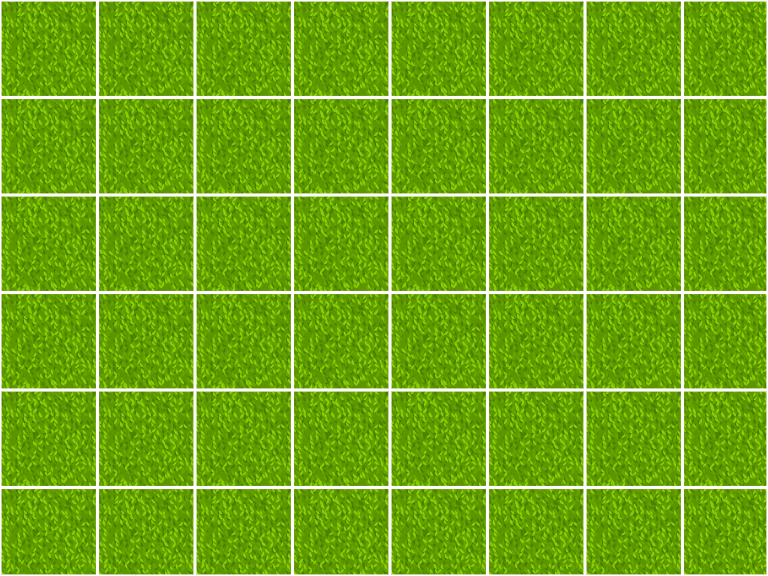
This pattern is drawn by a Shadertoy shader. Its source:

```glsl
// Square grass tiles separated by thin white grout lines, anchored at the top left.
// Each tile repeats the same turf: three layers of small leaning blades, each
// scattered one per cell on a jittered grid that wraps at the tile edge.

#define TILE_SIZE    0.16927   // tile period, in canvas heights
#define GROUT_HALF   0.00275   // half width of a grout line, in canvas heights
#define CELLS        18.0      // blade cells along one tile side
#define BLADE_LENGTH 0.56      // half length of a blade, in cells
#define BLADE_WIDTH  0.21      // half width of a blade, in cells
#define JITTER       0.6       // spread of blade centres inside a cell
#define BASE_GREEN   vec3(0.365, 0.585, 0.0)
#define DARK_GREEN   vec3(0.285, 0.495, 0.0)
#define MID_GREEN    vec3(0.395, 0.655, 0.0)
#define LIGHT_GREEN  vec3(0.535, 0.81, 0.01)
#define GROUT_WHITE  vec3(1.0)

// Three random values in 0..1 from a cell and layer number
vec3 hash3(vec3 p) {
    p = fract(p * vec3(0.1031, 0.1030, 0.0973));
    p += dot(p, p.yxz + 33.33);
    return fract((p.xxy + p.yxx) * p.zyx);
}

// Approximate distance to a slightly curved blade pointed at both ends
float bladeDistance(vec2 p, float lean, float size) {
    float c = cos(lean), s = sin(lean);
    p = vec2(c * p.x - s * p.y, s * p.x + c * p.y);
    float along = p.y / (BLADE_LENGTH * size);
    float bend = 0.08 * sign(lean) * along * along;
    return abs(p.x - bend) - BLADE_WIDTH * size * (1.0 - along * along);
}

// Coverage of one blade layer; density is the chance that a cell holds a blade
float bladeLayer(vec2 tileUV, float layer, float density, float size, float pixel) {
    vec2 grid = tileUV * CELLS + layer * vec2(0.37, 0.61);
    vec2 cell = floor(grid);
    float nearest = 10.0;
    for (int j = -1; j <= 1; j++) {
        for (int i = -1; i <= 1; i++) {
            vec2 id = cell + vec2(i, j);
            vec2 wrapped = mod(id, CELLS);
            vec3 place = hash3(vec3(wrapped + 1.0, layer * 7.0 + 3.0));
            vec3 form = hash3(vec3(wrapped + 41.0, layer * 5.0 + 17.0));
            if (place.z > density) continue;
            vec2 centre = id + 0.5 + JITTER * (place.xy - 0.5);
            // Most blades lean right, the rest lean left
            float side = form.x < 0.72 ? 1.0 : -1.0;
            float lean = side * mix(0.25, 0.85, form.y);
            float scale = size * mix(0.8, 1.12, form.z);
            nearest = min(nearest, bladeDistance(grid - centre, lean, scale));
        }
    }
    return clamp(0.5 - nearest / pixel, 0.0, 1.0);
}

vec3 grass(vec2 tileUV, float pixel) {
    vec3 colour = BASE_GREEN;
    colour = mix(colour, DARK_GREEN, bladeLayer(tileUV, 1.0, 0.72, 1.0, pixel));
    colour = mix(colour, MID_GREEN, bladeLayer(tileUV, 2.0, 0.8, 1.05, pixel));
    return mix(colour, LIGHT_GREEN, bladeLayer(tileUV, 3.0, 0.64, 1.0, pixel));
}

void mainImage(out vec4 fragColor, in vec2 fragCoord) {
    // Canvas heights, measured right and down from the top left corner
    float pixel = 1.0 / iResolution.y;
    vec2 canvas = iResolution.xy * pixel;
    vec2 p = vec2(fragCoord.x, iResolution.y - fragCoord.y) * pixel;

    // Turf within the tile
    vec2 tileUV = fract(p / TILE_SIZE);
    vec3 colour = grass(tileUV, pixel * CELLS / TILE_SIZE);

    // Grout between tiles and along the canvas border
    vec2 toLine = (0.5 - abs(tileUV - 0.5)) * TILE_SIZE;
    vec2 toGrout = min(toLine, canvas - p);
    float groutDistance = min(toGrout.x, toGrout.y) - GROUT_HALF;
    float grout = clamp(0.5 - groutDistance / pixel, 0.0, 1.0);

    fragColor = vec4(mix(colour, GROUT_WHITE, grout), 1.0);
}
```
